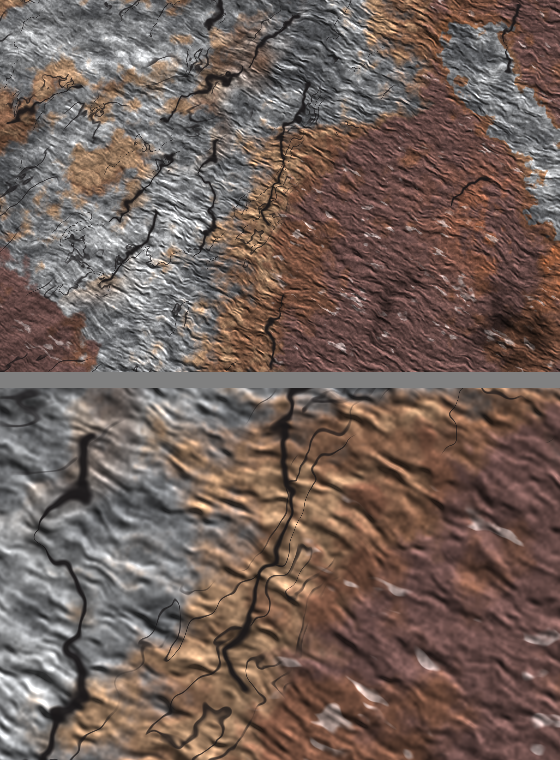
Top, the full canvas; bottom, a detail of the centre.
Give the GLSL for this texture, as a Shadertoy shader.

```glsl
const vec3 SLATE_DARK = vec3(0.30, 0.305, 0.315);
const vec3 SLATE_LIGHT = vec3(0.72, 0.725, 0.73);
const vec3 MAROON = vec3(0.375, 0.275, 0.262);
const vec3 RUST = vec3(0.44, 0.29, 0.20);
const vec3 OCHRE = vec3(0.60, 0.45, 0.32);
const vec3 ORANGE = vec3(0.68, 0.40, 0.25);
const vec3 FLECK = vec3(0.76, 0.71, 0.70);
const vec3 CREVICE = vec3(0.10, 0.09, 0.095);

const float STRATA_ANGLE = -0.48;
const float FOLD_ANGLE = 0.58;
const vec2 STRATA_SCALE = vec2(17.0, 64.0);
const vec2 FOLD_SCALE = vec2(8.0, 20.0);
const vec2 LIGHT_STEP = vec2(0.0016, 0.0034);
const vec2 LEDGE_STEP = vec2(0.006, 0.018);
const float RELIEF = 3.4;
const float LEDGE_RELIEF = 1.3;
const float GRIT = 0.26;
const float CRACK_WIDTH = 0.0062;

// Main fractures, each from xy to zw
const int CRACK_COUNT = 11;
const vec4 CRACKS[CRACK_COUNT] = vec4[CRACK_COUNT](
    vec4(0.81, 0.94, 0.65, 0.83), vec4(0.63, 0.84, 0.45, 0.67),
    vec4(0.60, 0.64, 0.51, 0.32), vec4(0.47, 0.58, 0.28, 0.41),
    vec4(0.42, 0.42, 0.27, 0.24), vec4(0.80, 0.78, 0.73, 0.40),
    vec4(0.73, 0.19, 0.71, 0.04), vec4(0.60, 1.00, 0.55, 0.90),
    vec4(0.00, 0.66, 0.22, 0.77), vec4(1.40, 0.98, 1.36, 0.80),
    vec4(1.22, 0.47, 1.30, 0.52));

float hash(vec2 p) {
    return fract(sin(dot(p, vec2(127.1, 311.7))) * 43758.5453);
}

float noise(vec2 p) {
    vec2 i = floor(p), f = fract(p);
    f = f * f * (3.0 - 2.0 * f);
    return mix(mix(hash(i), hash(i + vec2(1, 0)), f.x),
               mix(hash(i + vec2(0, 1)), hash(i + vec2(1, 1)), f.x), f.y);
}

float fbm(vec2 p) {
    float sum = 0.0, amp = 0.533;
    for (int i = 0; i < 4; i++) {
        sum += amp * noise(p);
        p = mat2(1.6, 1.2, -1.2, 1.6) * p + 17.3;
        amp *= 0.5;
    }
    return sum;
}

vec2 rotate(vec2 p, float angle) {
    float c = cos(angle), s = sin(angle);
    return vec2(c * p.x + s * p.y, c * p.y - s * p.x);
}

float segmentDistance(vec2 p, vec2 a, vec2 b) {
    vec2 ab = b - a;
    return length(p - a - ab * clamp(dot(p - a, ab) / dot(ab, ab), 0.0, 1.0));
}

// Thin splintered layers that run down to the right
float strata(vec2 p) {
    vec2 q = rotate(p, STRATA_ANGLE);
    q.y += 0.030 * noise(q * 9.0) + 0.012 * noise(q * 31.0) + 0.005 * noise(q * 90.0);
    q *= STRATA_SCALE;
    return 0.46 * noise(q) + 0.32 * noise(q * vec2(2.1, 1.8) + 31.7)
         + 0.22 * noise(q * vec2(4.6, 3.1) + 57.1);
}

// Broad folds that rise to the right
float folds(vec2 p) {
    vec2 q = rotate(p, FOLD_ANGLE);
    q.y += 0.08 * noise(q * 5.0);
    return fbm(q * FOLD_SCALE);
}

float surface(vec2 p, float foldZone) {
    return mix(strata(p), 0.45 * strata(p) + 0.9 * folds(p), foldZone);
}

void mainImage(out vec4 fragColor, in vec2 fragCoord) {
    vec2 p = fragCoord / iResolution.y;
    float pixel = 1.0 / iResolution.y;
    float blot = fbm(p * 5.0) - 0.5;
    float patchy = fbm(rotate(p, FOLD_ANGLE) * vec2(4.0, 7.0) + 9.0) - 0.5;
    float fine = fbm(p * 28.0) - 0.5;
    float layer = strata(p) - 0.5;

    // Zones
    float foldZone = smoothstep(0.08, -0.08, p.x - 0.28 - 0.36 * p.y + 0.4 * blot);
    float border = p.x - 0.70 - 0.28 * p.y - 0.17 * smoothstep(0.62, 0.70, p.y)
                 + 0.28 * blot + 0.14 * fine + 0.07 * layer;
    float maroonZone = smoothstep(-0.02, 0.03, border);
    float corner = length(p * vec2(1.0, 0.9)) + 0.25 * blot + 0.10 * fine;
    maroonZone = max(maroonZone, smoothstep(0.23, 0.20, corner));
    float stain = smoothstep(-0.22, -0.02, border + 0.5 * patchy + 0.30 * fine + 0.12 * layer);
    float leftStain = foldZone * smoothstep(-0.06, 0.10, patchy + 0.5 * fine)
                    * smoothstep(0.15, 0.30, p.y);

    // Base colours
    float tone = 0.47 + 1.1 * blot + 1.2 * fine + 0.7 * layer;
    vec3 slate = mix(SLATE_DARK, SLATE_LIGHT, clamp(tone, 0.0, 1.0));
    vec3 rust = mix(RUST, OCHRE, smoothstep(-0.12, 0.22, fine + 0.7 * blot + 0.3 * layer));
    vec3 maroon = mix(MAROON, RUST, 0.6 * smoothstep(0.02, 0.2, patchy + 0.4 * fine));
    vec2 glow = rotate(p - vec2(1.41, 0.36), STRATA_ANGLE) * vec2(4.5, 7.0);
    maroon = mix(maroon, ORANGE, 0.85 * exp(-dot(glow, glow))
                 * smoothstep(-0.2, 0.15, fine + blot));
    vec3 color = mix(slate, rust, max(0.82 * stain, 0.80 * leftStain));
    color = mix(color, maroon, maroonZone);

    // Bare slate island with a rusty rim
    float island = segmentDistance(p, vec2(1.29, 0.84), vec2(1.56, 0.44)) - 0.065
                 + 0.16 * blot + 0.14 * fine;
    color = mix(color, rust, 0.8 * smoothstep(0.05, 0.0, island));
    color = mix(color, slate * 1.08, smoothstep(0.008, -0.008, island));

    // Pale flecks on the maroon layers
    float fleck = smoothstep(0.62, 0.72, strata(p + 3.7))
                * smoothstep(-0.06, 0.12, fine + 0.5 * blot);
    color = mix(color, FLECK, 0.65 * fleck * maroonZone);

    // Raking light on layers and ledges, and mineral grit
    float slope = surface(p, foldZone) - surface(p + LIGHT_STEP, foldZone);
    float ledge = folds(p * 0.5 + 6.0) - folds((p + LEDGE_STEP) * 0.5 + 6.0);
    float grit = noise(p * 175.0) + 0.8 * noise(p * 310.0) - 0.9;
    float light = 1.0 + RELIEF * slope * mix(1.0, 0.85, maroonZone)
                + LEDGE_RELIEF * ledge * (0.3 + foldZone);
    color *= clamp(light, 0.35, 1.75) * (1.0 + GRIT * grit);

    // Fractures: splintered main lines with a soft shaded lip
    vec2 jag = vec2(fbm(p * 11.0), fbm(p * 11.0 + 40.0)) - 0.5;
    vec2 chip = vec2(noise(p * 62.0), noise(p * 62.0 + 70.0)) - 0.5;
    vec2 bent = p + 0.12 * jag + 0.013 * chip + 0.012 * layer;
    float gap = 1.0;
    for (int i = 0; i < CRACK_COUNT; i++) {
        gap = min(gap, segmentDistance(bent, CRACKS[i].xy, CRACKS[i].zw));
    }
    float width = CRACK_WIDTH * (2.6 * noise(p * 17.0 + 5.0) - 0.35);
    float crack = 1.0 - smoothstep(0.2 * width, max(width, 0.0) + pixel, gap);
    color *= 1.0 - 0.35 * smoothstep(0.022, 0.0, gap) * smoothstep(-0.15, 0.15, fine + blot);

    // Short thin splits along the folds and across the stained band
    float vein = abs(folds(p * 0.7 + 2.0) - 0.5);
    float split = smoothstep(0.022, 0.003, vein) * foldZone
                * smoothstep(0.48, 0.62, noise(p * 9.0 + 21.0));
    float seam = abs(fbm(rotate(bent, 0.9) * vec2(5.0, 13.0) + 12.0) - 0.5);
    split = max(split, smoothstep(0.012, 0.002, seam) * (1.0 - maroonZone)
                * smoothstep(0.52, 0.66, noise(p * 13.0 + 3.0)));
    color = mix(color, CREVICE, max(0.93 * crack, 0.75 * split));

    // Soft cast shadows at the lower right
    vec2 shade = (p - vec2(1.38, 0.13) + 0.20 * jag) * vec2(13.0, 11.0);
    vec2 shadeSmall = (p - vec2(1.06, 0.17) + 0.20 * jag) * vec2(28.0, 15.0);
    color *= 1.0 - 0.7 * exp(-dot(shade, shade)) - 0.45 * exp(-dot(shadeSmall, shadeSmall));

    fragColor = vec4(clamp(color, 0.0, 1.0), 1.0);
}
```
